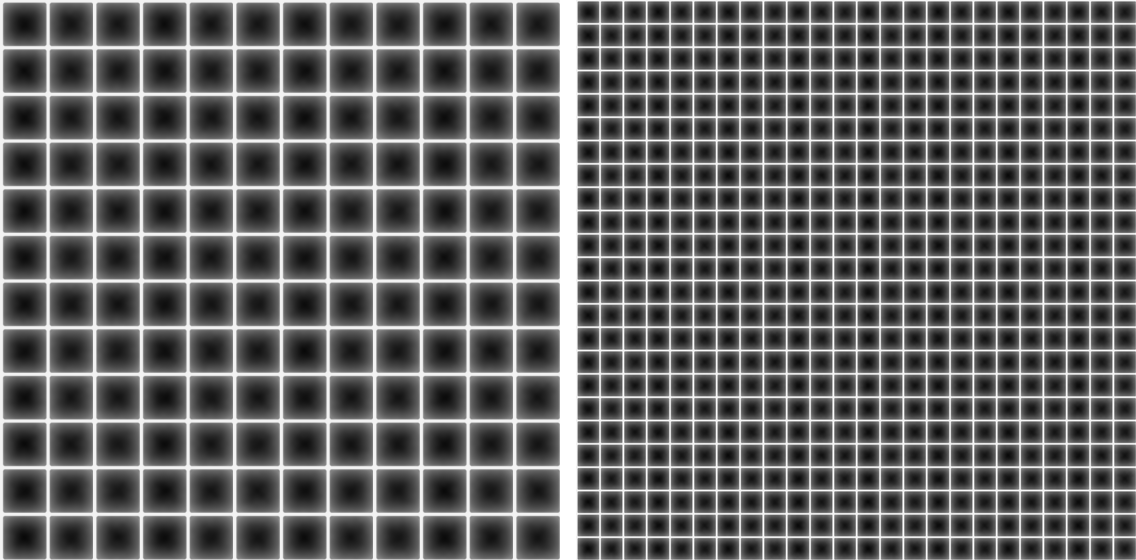
Left, the tile; right, the same tile 2 across and 2 down.
Give the GLSL for this pattern, as a three.js fragment shader.

```glsl
#define TILES 12.0
#define TILE_CENTER vec2(0.531, 0.478)
#define TILE_HALF 0.466
#define CORNER_RADIUS 0.05
#define EDGE_SOFTNESS 0.02
#define CORE_SHADE 0.055
#define RIM_GAIN 0.36
#define FALLOFF 1.6
#define GROUT_SHADE 0.95
#define TILE_VARIATION 0.03
#define MOTTLE_CELLS 96.0
#define MOTTLE_AMOUNT 0.02

varying vec2 vUv;

float hash(vec2 p) {
  return fract(sin(dot(p, vec2(127.1, 311.7))) * 43758.5453);
}

// Value noise that wraps after a whole number of cells
float wrappedNoise(vec2 uv, float period) {
  vec2 p = uv * period;
  vec2 i = floor(p);
  vec2 f = fract(p);
  vec2 a = mod(i, period);
  vec2 b = mod(i + 1.0, period);
  f = f * f * (3.0 - 2.0 * f);
  return mix(mix(hash(a), hash(vec2(b.x, a.y)), f.x),
             mix(hash(vec2(a.x, b.y)), hash(b), f.x), f.y);
}

float roundedBox(vec2 p, float halfSize, float radius) {
  vec2 q = abs(p) - halfSize + radius;
  return length(max(q, 0.0)) + min(max(q.x, q.y), 0.0) - radius;
}

// Dark core fading outwards along rounded square contours
float tileShade(vec2 p, float variation) {
  vec2 q = abs(p) / TILE_HALF;
  float r = pow(dot(q * q, q) + 0.0001, 1.0 / 3.0);
  r = min(r, 1.12);
  return CORE_SHADE + RIM_GAIN * pow(r, FALLOFF) + variation * (1.0 - 0.7 * min(r, 1.0));
}

void main() {
  vec2 grid = vUv * TILES;
  vec2 id = mod(floor(grid), TILES);
  vec2 p = fract(grid) - TILE_CENTER;
  float d = roundedBox(p, TILE_HALF, CORNER_RADIUS);

  // Every third column is darker, with small changes from tile to tile
  float darkColumn = 1.0 - step(0.5, mod(id.x, 3.0));
  float variation = TILE_VARIATION * (0.5 * hash(id) + 0.5 - darkColumn);

  // Faint mottling and a thin pale rim
  float mottle = MOTTLE_AMOUNT * (wrappedNoise(vUv, MOTTLE_CELLS) - 0.5);
  float rim = 0.05 * smoothstep(-0.05, 0.0, d);
  float tile = tileShade(p, variation) + mottle + rim;

  // Pale grout between the tiles
  float grout = smoothstep(-EDGE_SOFTNESS, EDGE_SOFTNESS, d);
  gl_FragColor = vec4(vec3(mix(tile, GROUT_SHADE, grout)), 1.0);
}
```
